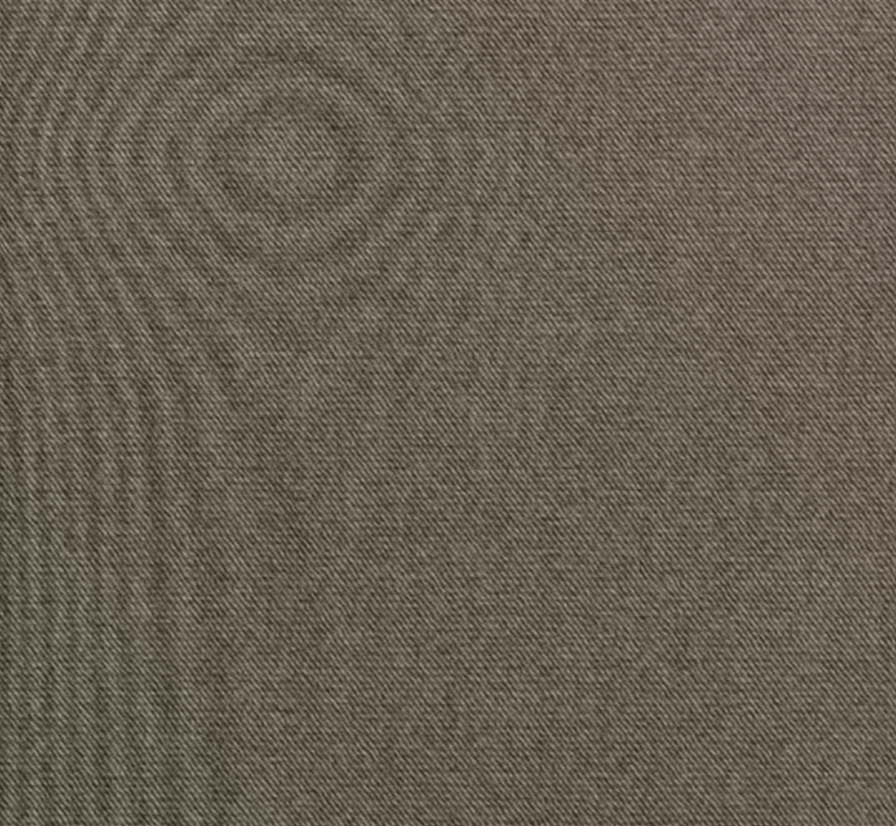
A Shadertoy shader for this texture:

```glsl
const vec3 CLOTH = vec3(0.406, 0.370, 0.324);
const vec3 OLIVE_TINT = vec3(-0.012, 0.004, -0.006);
const vec3 WARM_TINT = vec3(0.012, 0.003, 0.006);
const float RIB_COUNT = 128.0;      // ribs per canvas height, along x
const float RIB_LEAN = 0.74;        // horizontal shift per unit of height
const float WEFT_COUNT = 112.0;
const float RIB_DEPTH = 0.080;
const float WEFT_DEPTH = 0.040;
const float GRAIN_DEPTH = 0.21;
const float SLUB_DEPTH = 0.045;
const float MOIRE_DEPTH = 0.032;
const vec2 MOIRE_CENTER = vec2(0.353, 0.81);
const vec2 MOIRE_CURVE = vec2(90.0, 150.0);
const float TAU = 6.2831853;

float hash(vec2 cell) {
    vec3 q = fract(vec3(cell.xyx) * 0.1031);
    q += dot(q, q.yzx + 33.33);
    return fract((q.x + q.y) * q.z);
}

float noise(vec2 p) {
    vec2 cell = floor(p), f = fract(p);
    f = f * f * (3.0 - 2.0 * f);
    float low = mix(hash(cell), hash(cell + vec2(1, 0)), f.x);
    float high = mix(hash(cell + vec2(0, 1)), hash(cell + vec2(1, 1)), f.x);
    return mix(low, high, f.y);
}

// Cosine wave that fades out when it is too fine for the pixel grid
float wave(float phase) {
    return cos(TAU * phase) * (1.0 - smoothstep(0.65, 1.2, fwidth(phase)));
}

// Rings around the center that straighten into vertical bands below
float moire(vec2 p) {
    vec2 d = p - MOIRE_CENTER;
    float bend = MOIRE_CURVE.y * d.y * d.y / (1.0 + 38.0 * d.y * d.y);
    float phase = MOIRE_CURVE.x * d.x * d.x / (1.0 + 1.2 * abs(d.x)) + bend;
    phase += 0.35 * (noise(p * vec2(7.0, 4.0)) - 0.5);
    float leftSide = 1.0 - smoothstep(0.16, 0.50, p.x);
    float nearRings = exp(-11.0 * dot(d, d));
    return cos(TAU * phase) * max(leftSide, nearRings);
}

void mainImage(out vec4 fragColor, in vec2 fragCoord) {
    vec2 p = fragCoord / iResolution.y;
    float across = fragCoord.x / iResolution.x;

    // Uneven tension bends the threads slightly
    vec2 tension = vec2(noise(p * 8.0), noise(p * 8.0 + 40.0)) - 0.5;
    vec2 jitter = vec2(noise(p * 80.0 + 11.0), noise(p * 80.0 + 70.0)) - 0.5;
    vec2 thread = p + 0.004 * tension + 0.0018 * jitter;

    // Diagonal twill ribs broken into short stitches by the weft
    float ribPhase = RIB_COUNT * (thread.x + RIB_LEAN * thread.y);
    float rib = wave(ribPhase);
    float weft = wave(WEFT_COUNT * thread.y);
    float bands = moire(p);
    float ribStrength = 0.82 + 0.36 * noise(p * 45.0) + 0.12 * bands;
    float shade = RIB_DEPTH * rib * ribStrength;
    shade += WEFT_DEPTH * weft * (0.75 + 0.35 * rib);

    // Short stitch grain and fine pixel-scale fiber grain
    vec2 stitch = vec2(ribPhase * 1.8, p.y * 210.0);
    shade += GRAIN_DEPTH * 0.55 * (noise(stitch) - 0.5);
    shade += GRAIN_DEPTH * 0.60 * (noise(p * 330.0 + 19.0) - 0.5);

    // Sparse soft slubs and faint long streaks
    float streak = noise(vec2(p.x * 22.0, p.y * 150.0));
    shade -= SLUB_DEPTH * smoothstep(0.88, 1.0, streak);
    shade += 0.022 * (noise(vec2(p.x * 7.0, p.y * 120.0) + 57.0) - 0.5);
    shade += 0.022 * (noise(vec2(p.x * 85.0, p.y * 4.0) + 83.0) - 0.5);

    // Interference bands and broad lighting
    shade += MOIRE_DEPTH * bands;
    shade += 0.032 * (p.y - 0.5) + 0.010 * (across - 0.5);
    shade -= 0.030 * (1.0 - smoothstep(0.0, 0.04, across));
    shade += 0.014 * (noise(p * 3.0 + 5.0) - 0.5);

    float warmth = clamp(0.65 * across + 0.45 * p.y - 0.05, 0.0, 1.0);
    vec3 color = CLOTH + mix(OLIVE_TINT, WARM_TINT, warmth) + shade;
    fragColor = vec4(clamp(color, 0.0, 1.0), 1.0);
}
```
